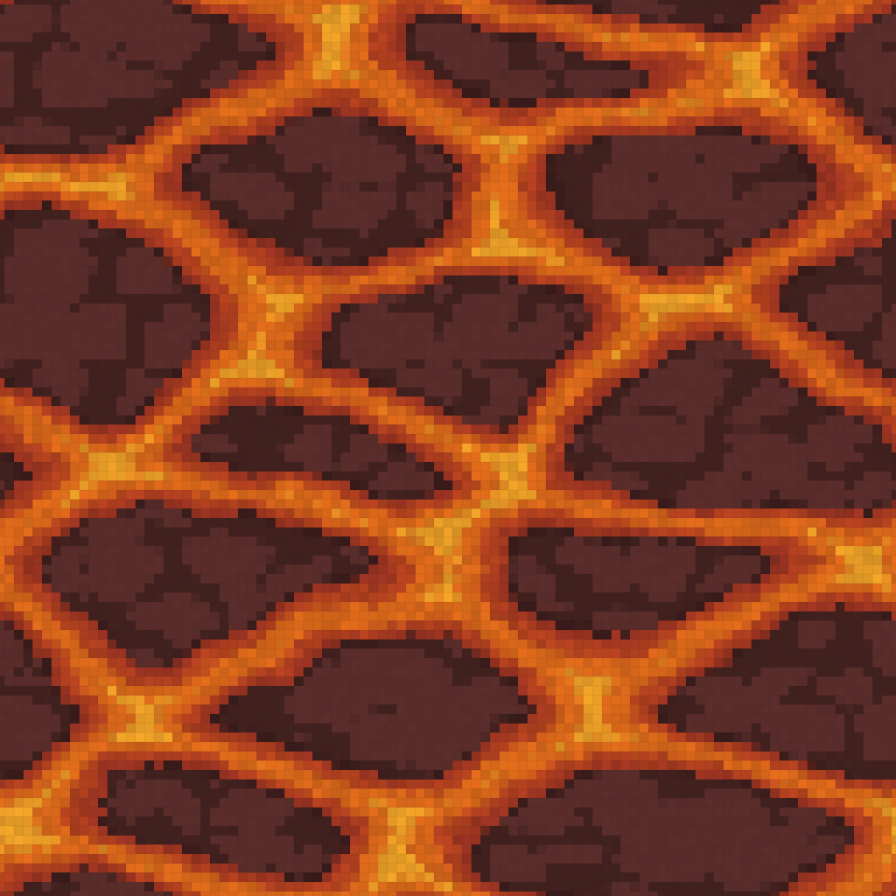
Reproduce this texture procedurally as a Shadertoy shader.

```glsl
const float BLOCKS = 96.0;              // mosaic blocks per side
const vec2 STONES = vec2(2.0, 7.0);     // stone columns and rows
const vec2 PATCHES = vec2(10.0, 15.0);  // crust patch columns and rows
const int SAMPLES = 2;                  // antialiasing samples per axis

const vec3 RIM    = vec3(0.22, 0.105, 0.105);
const vec3 BASALT = vec3(0.255, 0.13, 0.12);
const vec3 CRUST  = vec3(0.35, 0.175, 0.165);
const vec3 EMBER  = vec3(0.60, 0.20, 0.13);
const vec3 RED    = vec3(0.69, 0.25, 0.12);
const vec3 ORANGE = vec3(0.84, 0.40, 0.10);
const vec3 YELLOW = vec3(0.90, 0.61, 0.15);

vec2 hash22(vec2 p, float seed) {
    vec3 q = fract(vec3(p.xyx + seed) * vec3(0.1031, 0.1030, 0.0973));
    q += dot(q, q.yzx + 33.33);
    return fract((q.xx + q.yz) * q.zy);
}

// Value noise that wraps after a whole number of cells
float noise(vec2 uv, vec2 period, float seed) {
    vec2 p = uv * period;
    vec2 cell = floor(p);
    vec2 f = fract(p);
    f = f * f * (3.0 - 2.0 * f);
    float a = hash22(mod(cell, period), seed).x;
    float b = hash22(mod(cell + vec2(1, 0), period), seed).x;
    float c = hash22(mod(cell + vec2(0, 1), period), seed).x;
    float d = hash22(mod(cell + vec2(1, 1), period), seed).x;
    return mix(mix(a, b, f.x), mix(c, d, f.x), f.y);
}

float fractalNoise(vec2 uv, vec2 period, float seed) {
    return 0.68 * noise(uv, period, seed)
         + 0.32 * noise(uv, period * 2.0, seed + 7.0);
}

// Rounded distance to the border of weighted cells, negative at junctions.
// Each row is shifted by stagger / period.y of a cell.
float borderDistance(vec2 p, vec2 period, float stagger, vec2 aspect,
                     float jitter, float sizeSpread, float sharpness) {
    vec3 sites[15];                     // offset and weighted distance
    vec3 nearest = vec3(0.0, 0.0, 99.0);
    int count = 0;
    for (int j = -2; j <= 2; j++) {
        float row = floor(p.y) + float(j);
        float shift = fract((mod(row, period.y) * stagger + 0.01) / period.y);
        for (int i = -1; i <= 1; i++) {
            vec2 cell = vec2(floor(p.x - shift) + float(i), row);
            vec2 key = mod(cell, period);
            vec2 center = cell + vec2(shift, 0.0) + 0.5;
            center += jitter * (hash22(key, 19.0) - 0.5);
            vec2 offset = (center - p) * aspect;
            float weight = sizeSpread * hash22(key, 47.0).x;
            vec3 site = vec3(offset, dot(offset, offset) - weight);
            if (site.z < nearest.z) nearest = site;
            sites[count++] = site;
        }
    }
    float sum = 0.0;
    for (int n = 0; n < 15; n++) {
        float gap = length(sites[n].xy - nearest.xy);
        if (gap > 0.01) {
            float d = 0.5 * (sites[n].z - nearest.z) / gap;
            sum += exp(-sharpness * d);
        }
    }
    return -log(sum) / sharpness;
}

float band(float edge, float value, float softness) {
    return smoothstep(edge - softness, edge + softness, value);
}

vec3 stoneColor(vec2 uv, float depth) {
    float wobble = fractalNoise(uv, vec2(17, 23), 41.0) - 0.5;
    float patches = borderDistance(uv * PATCHES + 0.5 * wobble, PATCHES, 6.0,
                                   vec2(1.0), 0.7, 0.2, 14.0);
    patches += 0.45 * wobble + 3.0 * min(depth - 0.185, 0.0);
    vec3 color = mix(BASALT, CRUST, band(0.06, patches, 0.008));
    return mix(RIM, color, band(0.134, depth, 0.008));
}

vec3 lavaColor(float depth) {
    vec3 color = mix(YELLOW, ORANGE, band(-0.014, depth, 0.012));
    color = mix(color, RED, band(0.046, depth, 0.012));
    return mix(color, EMBER, band(0.092, depth, 0.009));
}

// One flat block of the mosaic
vec3 blockColor(vec2 block) {
    vec2 uv = block / BLOCKS;
    vec2 grain = hash22(block, 5.0) - 0.5;
    vec2 warp = vec2(fractalNoise(uv, vec2(9, 13), 3.0),
                     fractalNoise(uv, vec2(9, 13), 61.0)) - 0.5;
    float depth = borderDistance(uv * STONES + vec2(0.10, 0.28) * warp, STONES,
                                 3.0, vec2(1.34, 0.745), 0.40, 0.30, 14.0);
    float flow = fractalNoise(uv, vec2(16, 22), 83.0) - 0.5;
    depth += 0.04 * flow + 0.018 * grain.x;
    float solid = band(0.120, depth, 0.002);
    vec3 color = mix(lavaColor(depth), stoneColor(uv, depth), solid);
    return color * (1.0 + grain.y * mix(0.15, 0.04, solid));
}

// Faint joint along the block borders
float joint(vec2 p) {
    vec2 gap = 0.5 - abs(fract(p) - 0.5);
    return 1.0 - 0.04 * (1.0 - smoothstep(0.03, 0.14, min(gap.x, gap.y)));
}

void mainImage(out vec4 fragColor, in vec2 fragCoord) {
    vec3 total = vec3(0.0);
    for (int n = 0; n < SAMPLES * SAMPLES; n++) {
        vec2 jitter = (vec2(n % SAMPLES, n / SAMPLES) + 0.5) / float(SAMPLES) - 0.5;
        vec2 p = (fragCoord + jitter) / iResolution.xy * BLOCKS + 0.5;
        total += blockColor(mod(floor(p), BLOCKS)) * joint(p);
    }
    fragColor = vec4(total / float(SAMPLES * SAMPLES), 1.0);
}
```
